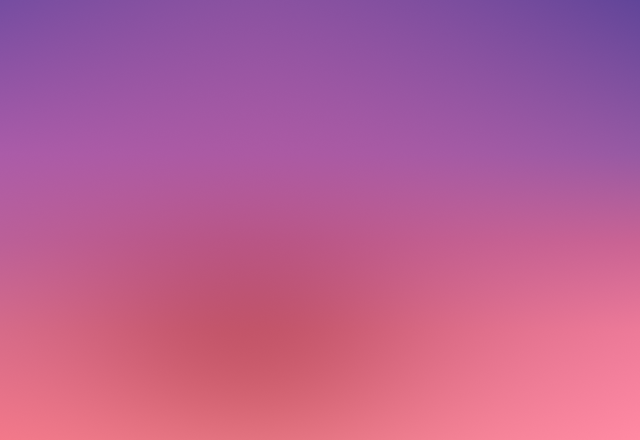
This background is drawn by a WebGL 2 fragment shader. Its source:

```glsl
#version 300 es
precision highp float;

#define RIDGE 0.35
#define ROSE_LINE 0.55
#define CORAL_LINE 0.75
#define AXIS_X 0.40
#define SIDE_EASE 1.6
#define SHADE_CENTER vec2(0.39, 0.80)
#define SHADE_SIZE vec2(0.19, 0.20)
#define SHADE_TINT vec3(0.10, 0.10, 0.13)
#define GRAIN 0.004

uniform vec2 u_resolution;
out vec4 fragColor;

float hash(vec2 p) {
  return fract(sin(dot(p, vec2(12.9898, 78.233))) * 43758.5453);
}

// Vertical ramp through five colours, from the top down
vec3 skyRamp(float depth, vec3 top, vec3 orchid, vec3 rose, vec3 coral, vec3 base) {
  vec3 color = mix(top, orchid, clamp(depth / RIDGE, 0.0, 1.0));
  color = mix(color, rose, clamp((depth - RIDGE) / (ROSE_LINE - RIDGE), 0.0, 1.0));
  color = mix(color, coral, clamp((depth - ROSE_LINE) / (CORAL_LINE - ROSE_LINE), 0.0, 1.0));
  return mix(color, base, clamp((depth - CORAL_LINE) / (1.0 - CORAL_LINE), 0.0, 1.0));
}

void main() {
  vec2 uv = gl_FragCoord.xy / u_resolution;
  uv.y = 1.0 - uv.y;

  vec3 left = skyRamp(uv.y, vec3(0.46, 0.30, 0.63), vec3(0.67, 0.36, 0.66),
    vec3(0.74, 0.38, 0.60), vec3(0.85, 0.43, 0.55), vec3(0.96, 0.48, 0.55));
  vec3 middle = skyRamp(uv.y, vec3(0.54, 0.32, 0.63), vec3(0.68, 0.36, 0.65),
    vec3(0.77, 0.38, 0.58), vec3(0.86, 0.43, 0.54), vec3(0.95, 0.51, 0.58));
  vec3 right = skyRamp(uv.y, vec3(0.38, 0.27, 0.60), vec3(0.59, 0.35, 0.64),
    vec3(0.79, 0.39, 0.58), vec3(0.93, 0.48, 0.60), vec3(1.00, 0.54, 0.64));

  // Ease from the central axis towards either side
  float offset = uv.x - AXIS_X;
  float reach = offset < 0.0 ? AXIS_X : 1.0 - AXIS_X;
  vec3 side = offset < 0.0 ? left : right;
  vec3 color = mix(middle, side, pow(abs(offset) / reach, SIDE_EASE));

  // Soft crimson shade low on the canvas
  vec2 shade = (uv - SHADE_CENTER) / SHADE_SIZE;
  color -= SHADE_TINT * exp(-0.5 * dot(shade, shade));

  // Faint dither against banding
  color += (hash(uv) - 0.5) * GRAIN;
  fragColor = vec4(clamp(color, 0.0, 1.0), 1.0);
}
```
